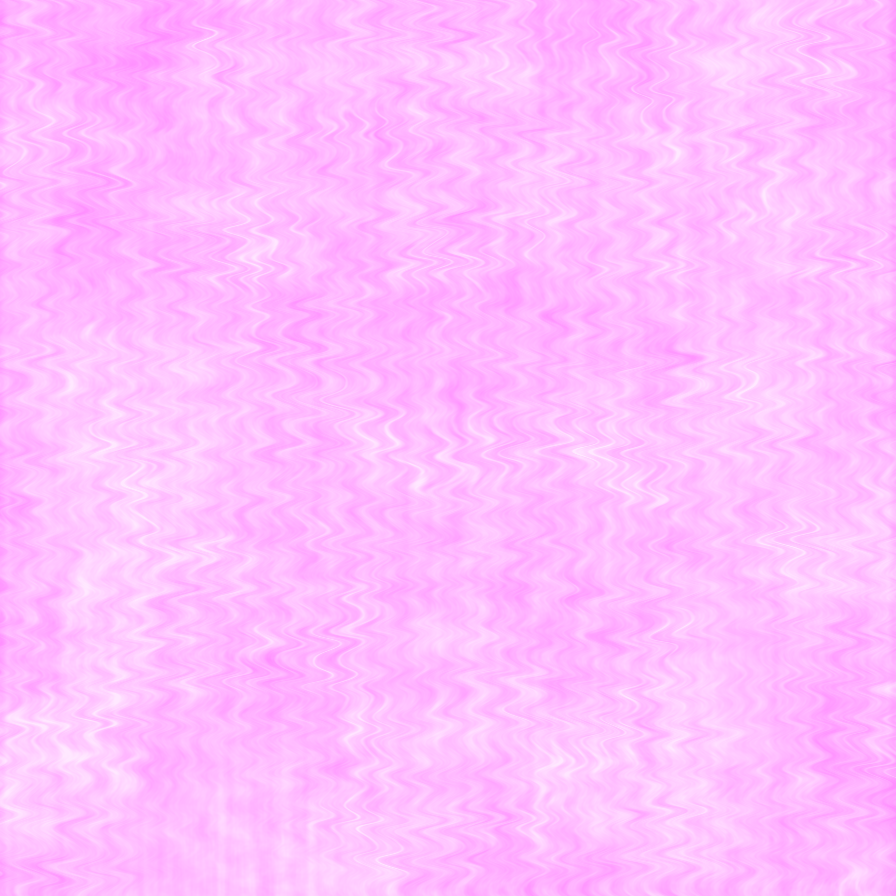
Reproduce this background procedurally as a three.js fragment shader.

```glsl
varying vec2 vUv;

const float TAU = 6.2831853;

// Colour: red and blue stay full, green carries the tone
const float GREEN_BASE = 0.733;
const float GREEN_MIN = 0.56;
const float GREEN_MAX = 0.91;

// Strength of each layer
const float CLOUD_GAIN = 0.115;
const float GRAIN_GAIN = 0.115;
const float MOTTLE_GAIN = 0.060;
const float THREAD_GAIN = 0.085;
const float STREAK_GAIN = 0.070;
const float EDGE_GAIN = 0.05;

// Feature frequencies across and up the canvas
const vec2 CLOUD_FREQ = vec2(4.2, 3.6);
const vec2 GRAIN_FREQ = vec2(46.0, 19.0);
const vec2 MOTTLE_FREQ = vec2(30.0, 36.0);
const vec2 THREAD_FREQ = vec2(34.0, 13.0);
const vec2 STREAK_FREQ = vec2(52.0, 1.5);

// Sideways ripple
const float RIPPLE_COUNT = 31.0;
const float RIPPLE_WIDTH = 0.0125;
const float PHASE_DRIFT = 4.0;

vec2 gradientAt(vec2 cell) {
  vec3 h = fract(vec3(cell.xyx) * vec3(0.1031, 0.1030, 0.0973));
  h += dot(h, h.yzx + 33.33);
  float angle = TAU * fract((h.x + h.y) * h.z);
  return vec2(cos(angle), sin(angle));
}

float gradientNoise(vec2 p) {
  vec2 i = floor(p);
  vec2 f = p - i;
  vec2 u = f * f * f * (f * (f * 6.0 - 15.0) + 10.0);
  vec2 e = vec2(1.0, 0.0);
  float a = dot(gradientAt(i), f);
  float b = dot(gradientAt(i + e.xy), f - e.xy);
  float c = dot(gradientAt(i + e.yx), f - e.yx);
  float d = dot(gradientAt(i + e.xx), f - e.xx);
  return mix(mix(a, b, u.x), mix(c, d, u.x), u.y);
}

float fbm(vec2 p) {
  float sum = 0.0;
  float gain = 1.0;
  for (int octave = 0; octave < 4; octave++) {
    sum += gain * gradientNoise(p);
    p = p * 2.03 + vec2(17.3, 9.1);
    gain *= 0.58;
  }
  return sum;
}

// Sideways shift of a drifting, uneven wave running up the canvas
float rippleShift(vec2 p) {
  float phase = TAU * RIPPLE_COUNT * p.y
    + PHASE_DRIFT * gradientNoise(p * vec2(5.0, 7.0) + 41.0);
  float size = 0.85 + gradientNoise(p * vec2(7.0, 11.0) + 63.0);
  return RIPPLE_WIDTH * size * (sin(phase) + 0.28 * sin(phase * 1.63 + 2.0));
}

void main() {
  // Calm areas stay straight, the others ripple
  float calmNoise = gradientNoise(vUv * vec2(3.1, 2.3) + 5.7);
  float ripple = smoothstep(-0.45, -0.1, calmNoise);
  vec2 p = vUv + vec2(rippleShift(vUv) * ripple, 0.0);

  float clouds = fbm(p * CLOUD_FREQ + 11.0);

  // Short grain, drawn out upward where the surface is calm
  float wavyGrain = fbm(p * GRAIN_FREQ + 83.0);
  float calmGrain = fbm(vUv * GRAIN_FREQ * vec2(1.0, 0.2) + 29.0);
  float grain = mix(0.7 * calmGrain, wavyGrain, ripple);

  // Small soft blots, unevenly spread
  float spread = 0.8 + gradientNoise(vUv * 5.0 + 233.0);
  float mottle = fbm(p * MOTTLE_FREQ + 211.0) * spread;

  // Thin pale threads in patches
  float ridge = abs(gradientNoise(p * THREAD_FREQ + 137.0));
  float patches = smoothstep(-0.1, 0.35, gradientNoise(p * 9.0 + 71.0));
  float threads = (1.0 - smoothstep(0.0, 0.13, ridge)) * patches * ripple;

  // Long straight streaks
  float streaks = gradientNoise(vUv * STREAK_FREQ + 151.0)
    + 0.7 * gradientNoise(vUv * STREAK_FREQ * 2.3 + 197.0);
  streaks *= mix(1.0, 0.6, ripple);

  // Slightly deeper side borders
  float border = min(vUv.x, 1.0 - vUv.x);
  float edge = 1.0 - smoothstep(0.0, 0.01, border);

  float green = GREEN_BASE + CLOUD_GAIN * clouds + GRAIN_GAIN * grain
    + MOTTLE_GAIN * mottle + THREAD_GAIN * threads
    + STREAK_GAIN * streaks - EDGE_GAIN * edge;
  gl_FragColor = vec4(1.0, clamp(green, GREEN_MIN, GREEN_MAX), 1.0, 1.0);
}
```
